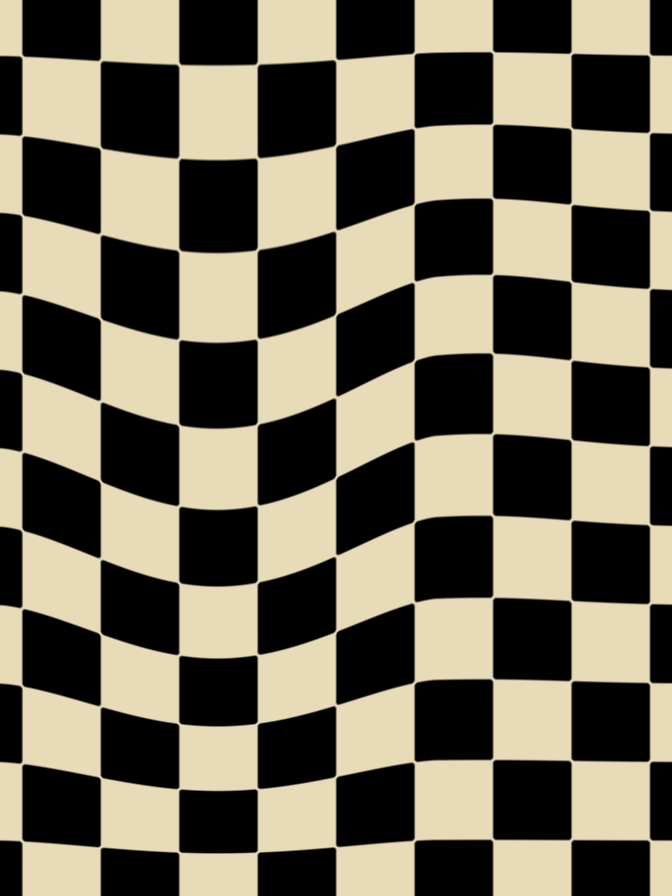
This pattern is drawn by a Shadertoy shader. Its source:

```glsl
#define PI 3.14159265
#define CELL 0.11675                  // cell side, in canvas widths
#define OFFSET vec2(0.285, 0.714)     // first grid crossing from the top left, in cells
#define SAG 0.788                     // depth of the left trough, in cells
#define RISE 0.178                    // height of the right crest, in cells
#define RISE_SKEW 0.068               // pulls the crest's strength towards the top
#define ROUNDING 0.045                // corner radius, in cells
#define SOFTNESS 0.018                // edge half-width, in cells
#define CREAM vec3(0.91, 0.86, 0.72)
#define BLACK vec3(0.0)

// Downward shift of grid height 'row' at column position x
float waveShift(float x, float row) {
    float phase = clamp(PI * (row + 0.55) / 11.3, 0.0, PI);
    float across = clamp((x + OFFSET.x) / 5.56, 0.0, 1.0);
    float trough = pow(max(sin(PI * across), 0.0), 1.5);
    float d = (x - 5.84) / 1.546;
    float crest = exp(-d * d);
    return SAG * sin(phase) * trough
         - (RISE * sin(phase) + RISE_SKEW * sin(2.0 * phase)) * crest;
}

// Invert the warp by fixed-point iteration
vec2 unwarp(vec2 p) {
    float row = p.y;
    for (int i = 0; i < 10; i++) row = p.y - waveShift(p.x, row);
    return vec2(p.x, row);
}

float roundedBox(vec2 p, float halfSize, float radius) {
    vec2 q = abs(p) - halfSize + radius;
    return length(max(q, 0.0)) + min(max(q.x, q.y), 0.0) - radius;
}

// Signed distance to the nearest dark square of the checkerboard
float checkerDistance(vec2 p) {
    vec2 id = floor(p);
    vec2 local = p - id - 0.5;
    bool isDark = mod(id.x + id.y, 2.0) > 0.5;
    if (!isDark) {
        // Step into the closest dark neighbour
        if (abs(local.x) > abs(local.y)) local.x -= local.x < 0.0 ? -1.0 : 1.0;
        else local.y -= local.y < 0.0 ? -1.0 : 1.0;
    }
    return roundedBox(local, 0.5, ROUNDING);
}

void mainImage(out vec4 fragColor, in vec2 fragCoord) {
    float cellPixels = CELL * iResolution.x;
    vec2 fromTopLeft = vec2(fragCoord.x, iResolution.y - fragCoord.y);
    vec2 grid = unwarp(fromTopLeft / cellPixels - OFFSET);

    float edge = max(SOFTNESS, 0.75 / cellPixels);
    float light = smoothstep(-edge, edge, checkerDistance(grid));
    fragColor = vec4(mix(BLACK, CREAM, light), 1.0);
}
```
